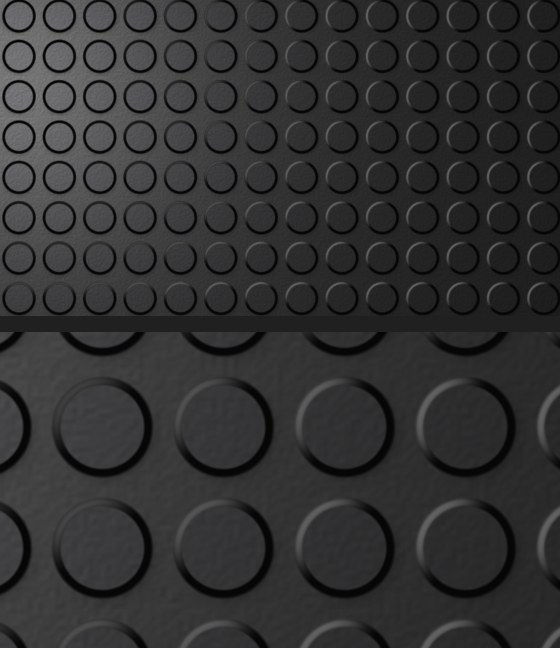
Top: the whole. Bottom: its middle third, enlarged.
A Shadertoy shader for this pattern:

```glsl
// Dark rubber sheet with a 14 by 8 grid of raised, bevelled round studs.
// Each stud is a repeated distance function; a lamp at the upper left sets
// the soft falloff and the lit side of each bevel, over a fine moulded grain.

#define PITCH 0.1277               // stud spacing, in canvas heights
#define FIRST_STUD vec2(0.0602, 0.0556)
#define OUTER_RADIUS 0.0527
#define TOP_RADIUS 0.0442
#define GLOW_CENTER vec2(0.0, 0.75)
#define GLOW_SPREAD 0.40           // squared falloff distance
#define GLOW_LEVEL 0.385
#define BASE_LEVEL 0.08
#define BEVEL_LAMP vec2(0.15, 1.15)
#define BEVEL_SHINE 0.36
#define GRAIN_SCALE 170.0
#define GRAIN_DEPTH 0.11

float hash(vec2 cell) {
    vec3 p = fract(vec3(cell.xyx) * 0.1031);
    p += dot(p, p.yzx + 33.33);
    return fract((p.x + p.y) * p.z);
}

float valueNoise(vec2 p) {
    vec2 cell = floor(p);
    vec2 f = fract(p);
    f = f * f * (3.0 - 2.0 * f);
    float low = mix(hash(cell), hash(cell + vec2(1.0, 0.0)), f.x);
    float high = mix(hash(cell + vec2(0.0, 1.0)), hash(cell + 1.0), f.x);
    return mix(low, high, f.y);
}

// Surface slope of the moulded texture, seen from the lamp side
float grain(vec2 p) {
    vec2 q = p * GRAIN_SCALE;
    return valueNoise(q) - valueNoise(q + vec2(-0.6, 0.6));
}

// Grey of the sloped rim: black near the lamp and on the far side
float bevelShade(vec2 outward, vec2 center, float slope) {
    float facing = dot(outward, normalize(BEVEL_LAMP - center));
    float reach = smoothstep(0.2, 1.1, distance(center, GLOW_CENTER));
    float lit = smoothstep(0.0, 1.0, facing) * reach;
    float rounding = 0.72 + 0.28 * sin(3.14159 * slope);
    return 0.022 + BEVEL_SHINE * lit * rounding;
}

void mainImage(out vec4 fragColor, in vec2 fragCoord) {
    vec2 p = fragCoord / iResolution.y;
    float pixel = 1.0 / iResolution.y;

    // Nearest stud
    vec2 cell = floor((p - FIRST_STUD) / PITCH + 0.5);
    vec2 center = FIRST_STUD + cell * PITCH;
    vec2 offset = p - center;
    float radius = length(offset);
    vec2 outward = offset / max(radius, 0.0001);

    // Flat surfaces under the lamp
    vec2 fromGlow = p - GLOW_CENTER;
    float flatShade = BASE_LEVEL
        + GLOW_LEVEL / (1.0 + dot(fromGlow, fromGlow) / GLOW_SPREAD);
    flatShade *= 1.0 + GRAIN_DEPTH * grain(p);

    // Faint contact shadow on the floor, away from the lamp
    float away = max(0.0, -dot(outward, normalize(BEVEL_LAMP - center)));
    float contact = exp(-max(radius - OUTER_RADIUS, 0.0) / 0.006);
    float outside = smoothstep(TOP_RADIUS, OUTER_RADIUS, radius);
    flatShade *= 1.0 - 0.25 * away * contact * outside;

    // Bevel ring with a crisp inner and softer outer edge
    float inner = max(pixel, 0.0018);
    float outer = max(pixel, 0.0024);
    float ring = smoothstep(-inner, inner, radius - TOP_RADIUS)
        * smoothstep(outer, -outer, radius - OUTER_RADIUS);
    float slope = clamp((radius - TOP_RADIUS) / (OUTER_RADIUS - TOP_RADIUS), 0.0, 1.0);
    float shade = mix(flatShade, bevelShade(outward, center, slope), ring);

    // Stud tops are a touch cooler than the floor
    float top = smoothstep(inner, -inner, radius - TOP_RADIUS);
    vec3 tint = mix(vec3(1.0), vec3(0.975, 0.975, 1.0), top);
    fragColor = vec4(shade * tint, 1.0);
}
```
